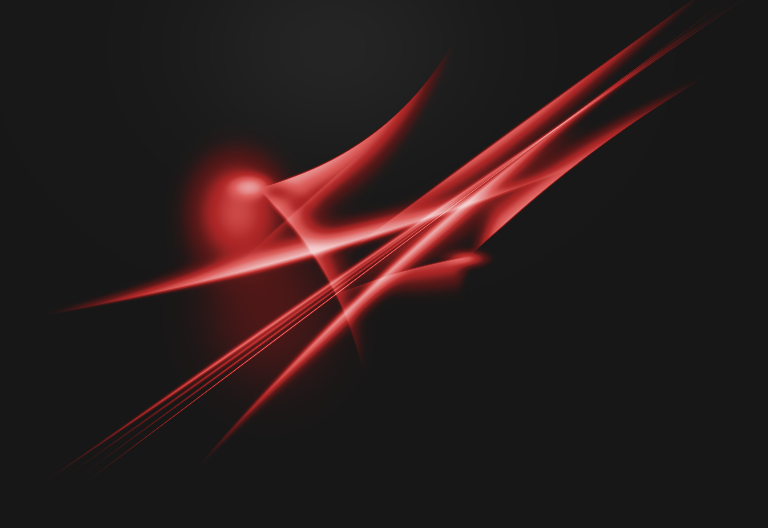
Reproduce this background procedurally as a Shadertoy shader.

```glsl
const vec3 CHARCOAL = vec3(0.092, 0.092, 0.092);
const vec3 MAROON = vec3(0.31, 0.09, 0.09);
const vec3 CRIMSON = vec3(0.68, 0.15, 0.15);
const vec3 CORAL = vec3(0.86, 0.36, 0.35);
const vec3 ROSE = vec3(0.90, 0.57, 0.57);
const vec3 BLUSH = vec3(0.96, 0.82, 0.82);

// Soft elliptical light
float glow(vec2 p, vec2 center, vec2 radius) {
    vec2 q = (p - center) / radius;
    return exp(-dot(q, q));
}

// Parabolic arc from a to b, brightest at the fraction peak.
// width holds the falloff on the left and right of its direction.
float streak(vec2 p, vec2 a, vec2 b, float bend, vec2 width, float peak) {
    vec2 axis = b - a;
    float len = length(axis);
    vec2 dir = axis / len;
    vec2 q = p - a;
    float t = dot(q, dir) / len;
    float offset = dot(q, vec2(-dir.y, dir.x)) - 4.0 * bend * t * (1.0 - t);
    float slope = 4.0 * bend * (1.0 - 2.0 * t) / len;
    float d = offset / sqrt(1.0 + slope * slope);
    float fade = smoothstep(0.0, peak, t) * (1.0 - smoothstep(peak, 1.0, t));
    float side = d > 0.0 ? width.x : width.y;
    float x = abs(d) / max(side * mix(0.3, 1.0, fade), 0.7 / iResolution.y);
    return fade * exp(-x - x * x);
}

// Fan of fine, nearly parallel strands
float strands(vec2 p, float width) {
    const int COUNT = 4;
    float sum = 0.0;
    for (int i = 0; i < COUNT; i++) {
        float s = float(i) / float(COUNT - 1);
        vec2 start = mix(vec2(0.038, 0.055), vec2(0.114, 0.050), s);
        vec2 end = mix(vec2(1.55, 1.10), vec2(1.51, 1.10), s);
        float strength = mix(0.25, 0.85, abs(2.0 * s - 1.0));
        sum += strength * streak(p, start, end, 0.0, vec2(width * (1.4 - s)), 0.3);
    }
    return sum;
}

// Upper wing, its falling edge and the red light beside it
float upperWing(vec2 p) {
    vec2 tip = vec2(0.490, 0.643);
    float e = 1.15 * streak(p, tip, vec2(0.875, 0.949), -0.055, vec2(0.003, 0.060), 0.14);
    e += 0.75 * streak(p, tip, vec2(0.694, 0.268), 0.035, vec2(0.055, 0.006), 0.12);
    e += 0.22 * streak(p, vec2(0.44, 0.49), vec2(0.72, 0.74), 0.0, vec2(0.004, 0.025), 0.5);
    e += 0.60 * glow(p, vec2(0.450, 0.600), vec2(0.070, 0.085));
    e += 0.85 * glow(p, vec2(0.474, 0.646), vec2(0.032, 0.018));
    return e;
}

// Right wing with its pointed lower corner
float rightWing(vec2 p) {
    vec2 corner = vec2(0.884, 0.510);
    float e = 0.95 * streak(p, corner, vec2(1.369, 0.873), 0.020, vec2(0.040, 0.003), 0.18);
    e += 0.60 * streak(p, vec2(0.60, 0.427), corner + vec2(0.02, 0.005), 0.010, vec2(0.003, 0.050), 0.82);
    e += 0.60 * glow(p, corner, vec2(0.030, 0.012));
    return e;
}

// Broad beams crossing the middle
float beams(vec2 p) {
    float e = 1.50 * streak(p, vec2(0.048, 0.397), vec2(1.141, 0.705), -0.027, vec2(0.034, 0.010), 0.50);
    e += 1.20 * streak(p, vec2(0.350, 0.087), vec2(1.397, 1.0), 0.047, vec2(0.010, 0.022), 0.38);
    e += 0.80 * streak(p, vec2(0.627, 0.500), vec2(1.38, 1.05), 0.0, vec2(0.004, 0.034), 0.42);
    e += 0.35 * streak(p, vec2(0.60, 0.42), vec2(1.15, 0.79), 0.0, vec2(0.055), 0.45);
    return e;
}

// Light energy to colour, from dark ground to pale core
vec3 lightRamp(vec3 ground, float energy) {
    float v = 1.0 - exp(-1.3 * energy);
    vec3 color = mix(ground, MAROON, smoothstep(0.0, 0.18, v));
    color = mix(color, CRIMSON, smoothstep(0.14, 0.44, v));
    color = mix(color, CORAL, smoothstep(0.40, 0.66, v));
    color = mix(color, ROSE, smoothstep(0.62, 0.80, v));
    return mix(color, BLUSH, smoothstep(0.76, 0.94, v));
}

void mainImage(out vec4 fragColor, in vec2 fragCoord) {
    vec2 p = fragCoord / iResolution.y;
    vec3 ground = CHARCOAL + 0.05 * glow(p, vec2(0.63, 0.91), vec2(0.27, 0.21));

    float energy = upperWing(p) + rightWing(p) + beams(p) + strands(p, 0.004);
    energy += 0.13 * glow(p, vec2(0.51, 0.41), vec2(0.13, 0.15));

    fragColor = vec4(lightRamp(ground, energy), 1.0);
}
```
